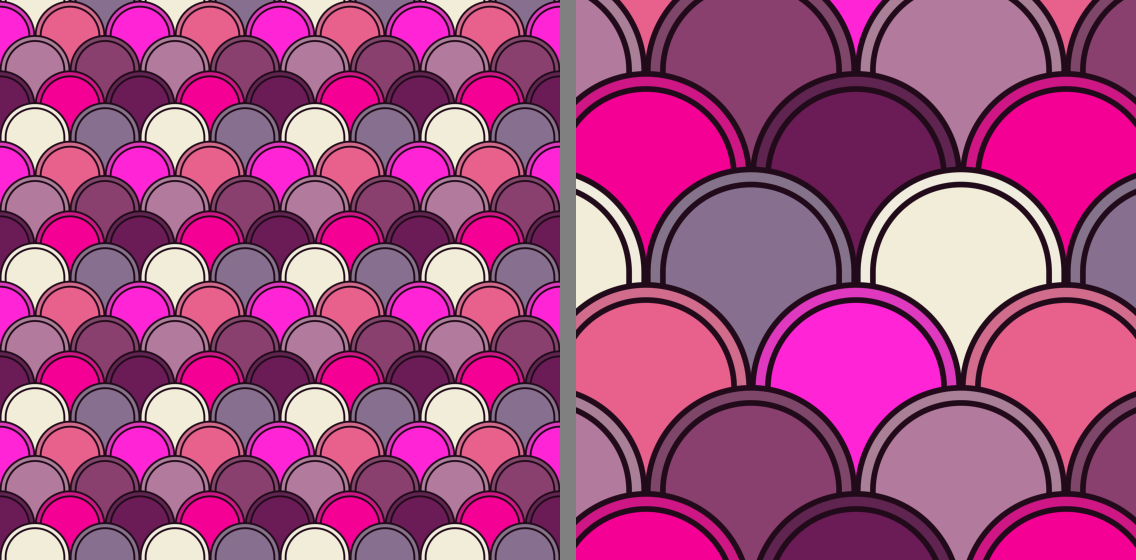
Left: the whole. Right: its middle third, enlarged.
This pattern is drawn by a Shadertoy shader. Its source:

```glsl
const float SCALES = 8.0;        // scales across; one cell is one scale width
const float ROW_STEP = 0.5;      // nominal row spacing, in cells
const float RADIUS = 0.505;      // outer edge of a scale
const float LINE = 0.027;        // width of both dark outlines
const float RIM = 0.045;         // coloured band between the outlines
const float RIM_FADE = 0.25;     // how far the rim is greyed
const vec3 INK = vec3(0.13, 0.04, 0.10);

// Slight shift of each of the four rows, in cells
const float ROW_SHIFT[4] = float[4](0.01, 0.0, 0.005, -0.04);

// Two alternating colours per row, from the top row down
const vec3 FILL[8] = vec3[8](
    vec3(1.00, 0.14, 0.84), vec3(0.91, 0.38, 0.55),
    vec3(0.70, 0.48, 0.61), vec3(0.54, 0.25, 0.43),
    vec3(0.42, 0.11, 0.34), vec3(0.96, 0.00, 0.58),
    vec3(0.95, 0.93, 0.85), vec3(0.53, 0.44, 0.56));

// Distance from the axis of a round-topped arch with straight sides
float archDistance(vec2 p) {
    return length(vec2(p.x, min(p.y, 0.0)));
}

// Coverage of the area inside a given radius
float inside(float d, float radius, float blur) {
    return 1.0 - smoothstep(-blur, blur, d - radius);
}

// Outline, rim, inner outline and disc, from outside in
vec3 scaleColor(float d, vec3 fill, float blur) {
    vec3 rim = mix(fill, vec3(dot(fill, vec3(0.299, 0.587, 0.114))), RIM_FADE);
    float rimEdge = RADIUS - LINE;
    float lineEdge = rimEdge - RIM;
    vec3 color = mix(INK, rim, inside(d, rimEdge, blur));
    color = mix(color, INK, inside(d, lineEdge, blur));
    return mix(color, fill, inside(d, lineEdge - LINE, blur));
}

void mainImage(out vec4 fragColor, in vec2 fragCoord) {
    vec2 uv = fragCoord / iResolution.xy;
    vec2 p = SCALES * vec2(uv.x, 1.0 - uv.y);    // y runs downwards
    float blur = 0.75 * SCALES / min(iResolution.x, iResolution.y);
    int baseRow = int(floor(p.y / ROW_STEP));
    vec3 color = INK;

    // Paint the nearby rows from back to front; lower rows overlap
    for (int k = -3; k <= 1; k++) {
        int row = baseRow + k;
        int kind = row & 3;
        float x = p.x - 0.5 * float(row & 1);
        float column = floor(x + 0.5);
        float centerY = float(row) * ROW_STEP + ROW_SHIFT[kind] + RADIUS;
        float d = archDistance(vec2(x - column, p.y - centerY));
        vec3 fill = FILL[2 * kind + (int(column) & 1)];
        color = mix(color, scaleColor(d, fill, blur), inside(d, RADIUS, blur));
    }
    fragColor = vec4(color, 1.0);
}
```
